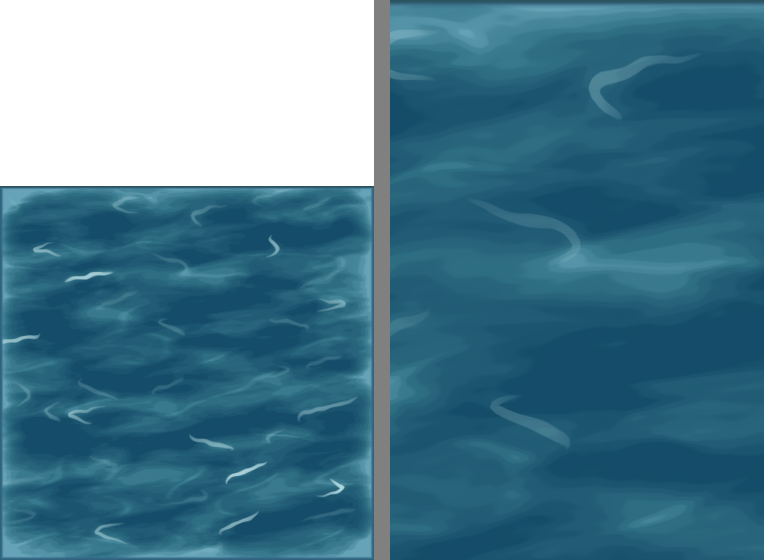
Left: the whole. Right: its middle third, enlarged.
This texture is drawn by a Shadertoy shader. Its source:

```glsl
#define PATCH_SCALE vec2(3.6, 12.0)
#define TILT 0.10
#define WARP 0.09
#define CONTRAST 3.4
#define RIM_WIDTH 0.034
#define CREST_COLS 5
#define CREST_ROWS 7
#define CREST_WIDTH 0.0052
#define TAU 6.2831853

const vec3 DEEP  = vec3(0.08, 0.30, 0.41);
const vec3 BASE  = vec3(0.13, 0.36, 0.46);
const vec3 TEAL  = vec3(0.18, 0.43, 0.51);
const vec3 LIGHT = vec3(0.27, 0.52, 0.60);
const vec3 PALE  = vec3(0.40, 0.64, 0.72);
const vec3 FOAM  = vec3(0.74, 0.88, 0.90);
const vec3 FRAME = vec3(0.19, 0.39, 0.50);
const vec3 TOP_LINE = vec3(0.17, 0.33, 0.38);

float hash(vec2 p) {
    vec3 q = fract(p.xyx * vec3(0.1031, 0.1030, 0.0973));
    q += dot(q, q.yzx + 33.33);
    return fract((q.x + q.y) * q.z);
}

float cornerSlope(vec2 cell, vec2 offset) {
    float angle = TAU * hash(cell + 57.0);
    return dot(vec2(cos(angle), sin(angle)), offset);
}

float gradientNoise(vec2 p) {
    vec2 i = floor(p), f = p - i;
    vec2 u = f * f * f * (f * (f * 6.0 - 15.0) + 10.0);
    vec2 e = vec2(1.0, 0.0);
    return mix(mix(cornerSlope(i, f), cornerSlope(i + e, f - e), u.x),
               mix(cornerSlope(i + e.yx, f - e.yx), cornerSlope(i + 1.0, f - 1.0), u.x), u.y);
}

float fbm(vec2 p) {
    float sum = 0.0, gain = 1.0;
    for (int k = 0; k < 4; k++) {
        sum += gain * gradientNoise(p);
        p = p * 2.03 + vec2(17.3, 9.1);
        gain *= 0.48;
    }
    return sum;
}

// Soft steps, like overlapping brush layers
float layered(float level) {
    float x = level * 2.0;
    float stepped = (floor(x) + smoothstep(0.3, 0.7, fract(x))) * 0.5;
    return mix(level, stepped, 0.7);
}

vec3 waterColor(float level) {
    vec3 c = mix(DEEP, BASE, clamp(level, 0.0, 1.0));
    c = mix(c, TEAL, clamp(level - 1.0, 0.0, 1.0));
    c = mix(c, LIGHT, clamp(level - 2.0, 0.0, 1.0));
    return mix(c, PALE, clamp(level - 3.0, 0.0, 1.0));
}

// Point on a hooked crest, s runs from -1 to 1
vec2 crestPoint(float s, float phase, vec2 size, float shear) {
    return vec2(size.x * sin(phase + 1.9 * s) + shear * s, size.y * s);
}

// x: sharp foam line, y: soft wash around it
vec2 crests(vec2 p, float pixel) {
    vec2 result = vec2(0.0);
    for (int k = 0; k < CREST_COLS * CREST_ROWS; k++) {
        vec2 cell = vec2(k % CREST_COLS, k / CREST_COLS);
        vec2 jitter = vec2(hash(cell + 3.1), hash(cell + 71.7));
        vec2 center = (cell + 0.1 + 0.8 * jitter) / vec2(CREST_COLS, CREST_ROWS);
        vec2 q = p - center;
        if (abs(q.x) > 0.17 || abs(q.y) > 0.09) continue;

        float phase = TAU * hash(cell + 13.7);
        float shear = mix(-0.01, 0.045, hash(cell + 29.3));
        vec2 size = mix(vec2(0.025, 0.014), vec2(0.065, 0.036),
                        vec2(hash(cell + 41.9), hash(cell + 53.3)));
        float strength = mix(0.12, 0.95, pow(hash(cell + 91.1), 2.5));

        float nearest = 1.0, along = 0.0;
        vec2 a = crestPoint(-1.0, phase, size, shear);
        for (int j = 1; j <= 14; j++) {
            float s = float(j) / 7.0 - 1.0;
            vec2 b = crestPoint(s, phase, size, shear);
            float h = clamp(dot(q - a, b - a) / dot(b - a, b - a), 0.0, 1.0);
            float d = length(q - mix(a, b, h));
            if (d < nearest) { nearest = d; along = s + (h - 1.0) / 7.0; }
            a = b;
        }
        float taper = 1.0 - along * along;
        float width = CREST_WIDTH * (0.25 + 0.75 * taper);
        float line = 1.0 - smoothstep(width - pixel, width + pixel, nearest);
        result.x = max(result.x, strength * line * sqrt(max(taper, 0.0)));
        result.y = max(result.y, taper * (1.0 - smoothstep(0.0, 0.022, nearest)));
    }
    return result;
}

void mainImage(out vec4 fragColor, in vec2 fragCoord) {
    vec2 p = fragCoord / iResolution.x;
    float pixel = 1.0 / iResolution.x;

    // Flat patches, bent sideways into hooks
    vec2 q = p - vec2(0.0, TILT * p.x);
    q.x += WARP * gradientNoise(q * vec2(4.0, 14.0) + 31.0);
    q.y += 0.012 * gradientNoise(q * vec2(9.0, 16.0) + 5.0);
    float swell = fbm(q * PATCH_SCALE);
    float level = 0.62 + CONTRAST * swell;
    level = clamp(level, -0.6, 2.4);

    // Thin light veins between patches
    float vein = abs(gradientNoise(q * vec2(3.2, 10.0) + 83.0));
    level += 0.75 * (1.0 - smoothstep(0.0, 0.07, vein)) * smoothstep(-0.2, 0.3, swell);

    // Foam crests
    vec2 wobble = vec2(gradientNoise(p * 28.0), gradientNoise(p * 28.0 + 47.0));
    vec2 crest = crests(p + 0.008 * wobble, pixel);
    level += 0.7 * crest.y;

    // Cloudy pale rim with rounded corners
    vec2 fromCorner = max(abs(p - 0.5) - 0.4, 0.0);
    float inset = max(0.1 - length(fromCorner), 0.0);
    float rim = exp(-inset / RIM_WIDTH);
    level = mix(level, 0.9, 0.55 * rim);
    level += 3.6 * rim * (1.0 + 0.5 * fbm(p * vec2(6.0, 13.0) + 19.0));

    vec3 color = waterColor(layered(level));
    color = mix(color, FOAM, crest.x);

    // Thin dark frame and white above
    vec2 toSide = 0.5 - abs(p - 0.5);
    color = mix(FRAME, color, smoothstep(0.002, 0.011, min(toSide.x, toSide.y)));
    color = mix(TOP_LINE, color, smoothstep(0.002, 0.007, 1.0 - p.y));
    color = mix(color, vec3(1.0), smoothstep(-0.5 * pixel, 0.5 * pixel, p.y - 1.0));
    fragColor = vec4(color, 1.0);
}
```
